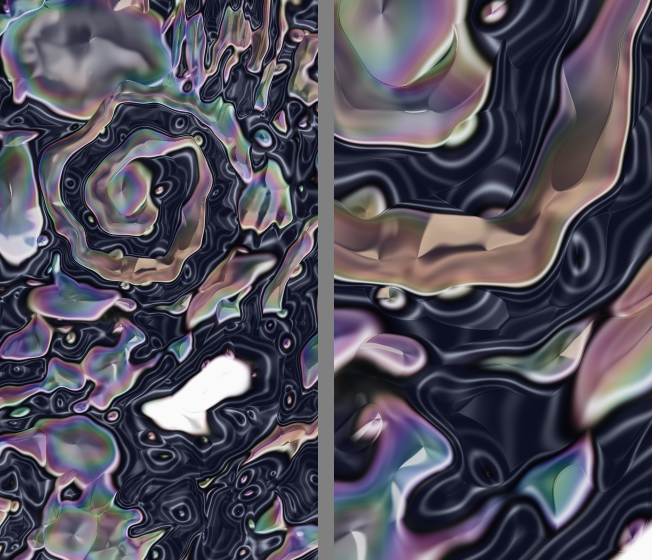
Left, the full canvas; right, a detail of the centre.
This background is drawn by a WebGL 2 fragment shader. Its source:

```glsl
#version 300 es
precision highp float;
// Liquid chrome: a warped height field of cells, dark pools, droplets and a spiral.
// Its value draws rims and ripples; its slope bends a noise environment that
// supplies the silver, bronze and pearly reflections.
uniform vec2 u_resolution;
out vec4 fragColor;

// Integer hash of a lattice cell, giving two values in 0..1
vec2 hash2(vec2 cell) {
    const uint K = 1664525u;
    uvec2 u = uvec2(ivec2(cell) + 32768) * K + 12345u;
    u.x += u.y * K;
    u.y += u.x * K;
    u ^= u >> 16u;
    u.x += u.y * K;
    u.y += u.x * K;
    u ^= u >> 16u;
    return vec2(u & 65535u) / 65535.0;
}

float corner(vec2 cell, vec2 offset) {
    return dot(hash2(cell) * 2.0 - 1.0, offset);
}

// Gradient noise, roughly -1..1
float noise(vec2 p) {
    vec2 i = floor(p), f = p - i, e = vec2(1, 0);
    vec2 w = f * f * f * (f * (f * 6.0 - 15.0) + 10.0);
    return 1.7 * mix(mix(corner(i, f), corner(i + e, f - e), w.x),
                     mix(corner(i + e.yx, f - e.yx), corner(i + 1.0, f - 1.0), w.x), w.y);
}

vec2 rotate(vec2 p, float a) {
    return vec2(cos(a) * p.x + sin(a) * p.y, cos(a) * p.y - sin(a) * p.x);
}

// Ellipse, positive inside, with a similar rim slope at every size
float blob(vec2 p, vec4 shape, float turn) {
    vec2 q = rotate(p - shape.xy, turn) / shape.zw;
    return (1.0 - length(q)) * min(shape.z, shape.w) * 9.0;
}

vec2 warp(vec2 p) {
    return p + 0.05 * vec2(noise(p * 4.0), noise(p * 4.0 + 31.0))
             + 0.018 * vec2(noise(p * 12.0 + 7.0), noise(p * 12.0 + 53.0));
}

float glareBlob(vec2 q) {
    return max(blob(q, vec4(0.64, 0.52, 0.19, 0.075), 0.6),
               blob(q, vec4(0.56, 0.45, 0.1, 0.06), -0.3));
}

// Large shapes: centre and half size, with a turn for each
const vec4 POOLS[4] = vec4[4](vec4(0.65, 0.5, 0.38, 0.17), vec4(0.56, 1.18, 0.07, 0.1),
    vec4(0.74, 0.14, 0.24, 0.1), vec4(0.84, 1.32, 0.13, 0.05));
const float POOL_TURNS[4] = float[4](0.75, 0.0, 0.9, -0.9);
const vec4 CELLS[7] = vec4[7](vec4(0.28, 1.6, 0.27, 0.2), vec4(0.04, 1.13, 0.09, 0.2),
    vec4(0.24, 0.34, 0.15, 0.1), vec4(0.25, 0.09, 0.11, 0.11), vec4(0.41, 1.16, 0.08, 0.11),
    vec4(0.23, 0.81, 0.16, 0.06), vec4(0.7, 0.86, 0.17, 0.05));
const float CELL_TURNS[7] = float[7](0.0, 0.0, -0.3, 0.2, -0.5, 0.05, 0.8);

float field(vec2 p) {
    vec2 q = warp(p);
    // Streaks that climb to the right, steeper on the right side
    vec2 s = rotate(q, mix(0.4, 0.95, smoothstep(0.3, 1.0, p.x)));
    float fine = noise(q * 13.0 + 19.0);
    float f = 0.8 * noise(s * vec2(4.5, 10.0)) + 0.35 * fine - 0.05;

    // Spiral bands
    vec2 v = q - vec2(0.45, 1.15);
    float r = length(v);
    float spiral = 0.65 * cos((r - 0.235) * 42.0 + atan(v.y, v.x) + 1.571) + 0.3 * fine;
    f = mix(f, spiral, smoothstep(0.4, 0.28, r) * smoothstep(0.02, 0.1, r));

    for (int i = 0; i < 4; i++) f = min(f, -blob(q, POOLS[i], POOL_TURNS[i]));
    for (int i = 0; i < 7; i++) f = max(f, blob(q, CELLS[i], CELL_TURNS[i]));
    f = max(f, glareBlob(q));

    // Scattered droplets
    vec2 grid = floor(q * 9.0);
    for (int k = 0; k < 9; k++) {
        vec2 cell = grid + vec2(k % 3 - 1, k / 3 - 1);
        vec2 h = hash2(cell + 91.0);
        float radius = 0.036 * h.x * h.x - 0.006;
        f = max(f, (radius - length(q - (cell + hash2(cell)) / 9.0)) * 9.0);
    }
    return f;
}

vec3 chrome(vec2 p) {
    float f = field(p), e = 0.003;
    vec2 slope = vec2(field(p + vec2(e, 0)) - f, field(p + vec2(0, e)) - f) / e;
    vec2 dir = slope / (length(slope) + 1.0);
    float facing = dot(dir, vec2(-0.5, 0.85));
    float reflection = 0.75 * noise(p * 3.0 + dir * 0.8 + f * 0.6) + 0.5 * noise(p * 8.0 + slope * 0.07);
    float inside = smoothstep(-0.03, 0.05, f);

    // Dark liquid and grey metal, partly bronze
    vec3 deep = mix(vec3(0.05, 0.06, 0.13), vec3(0.26, 0.26, 0.34), smoothstep(-0.2, 0.8, reflection));
    vec3 metal = mix(vec3(0.17, 0.17, 0.24), vec3(0.66, 0.66, 0.7), smoothstep(-0.8, 0.8, reflection + 0.3 * facing));
    float warm = smoothstep(0.0, 0.5, noise(p * 2.6 + 4.0) + 0.35 * p.x - 0.1);
    metal *= mix(vec3(1), vec3(1.13, 0.9, 0.74), warm);

    // Pearly colours close to the rims
    vec3 pearl = cos(6.283 * (f * 1.3 + noise(p * 5.0) + vec3(0.0, 0.33, 0.67)));
    metal += 0.13 * pearl * exp(-f * f * 5.0) * (1.0 - 0.6 * warm);
    vec3 color = mix(deep, metal, inside);

    // Silver ripples, black outline and bright rim
    float ripple = pow(0.5 + 0.5 * sin(f * 38.0 + 4.0 * noise(p * 6.0)), 3.0);
    ripple *= exp(-abs(f + 0.12) * 5.0) * (0.35 + 0.65 * smoothstep(-0.4, 0.5, reflection));
    color = mix(color, vec3(0.74, 0.78, 0.84), ripple * 0.85);
    color *= 1.0 - 0.75 * exp(-f * f * 700.0);
    float rim = exp(-pow((f - 0.09) / 0.04, 2.0)) * (0.2 + 0.8 * smoothstep(-0.5, 0.7, facing));
    color = mix(color, vec3(0.9, 0.91, 0.93), rim * 0.85);

    // Soft highlights and the glaring blob
    float shine = smoothstep(0.4, 0.75, noise(p * 8.0 + dir * 0.9 + 70.0)) * inside;
    color = mix(color, mix(vec3(0.9), vec3(0.88, 0.72, 0.58), warm * 0.7), shine * 0.75);
    float glare = smoothstep(0.0, 0.12, glareBlob(warp(p)));
    return mix(color, vec3(0.98 - 0.3 * smoothstep(0.2, 0.8, reflection)), glare);
}

void main() {
    // Four samples per pixel smooth every edge
    vec3 sum = vec3(0);
    for (int k = 0; k < 4; k++) {
        vec2 jitter = vec2(k % 2, k / 2) * 0.5 - 0.25;
        sum += chrome((gl_FragCoord.xy + jitter) / u_resolution.x);
    }
    fragColor = vec4(clamp(sum * 0.25, 0.0, 1.0), 1.0);
}
```
